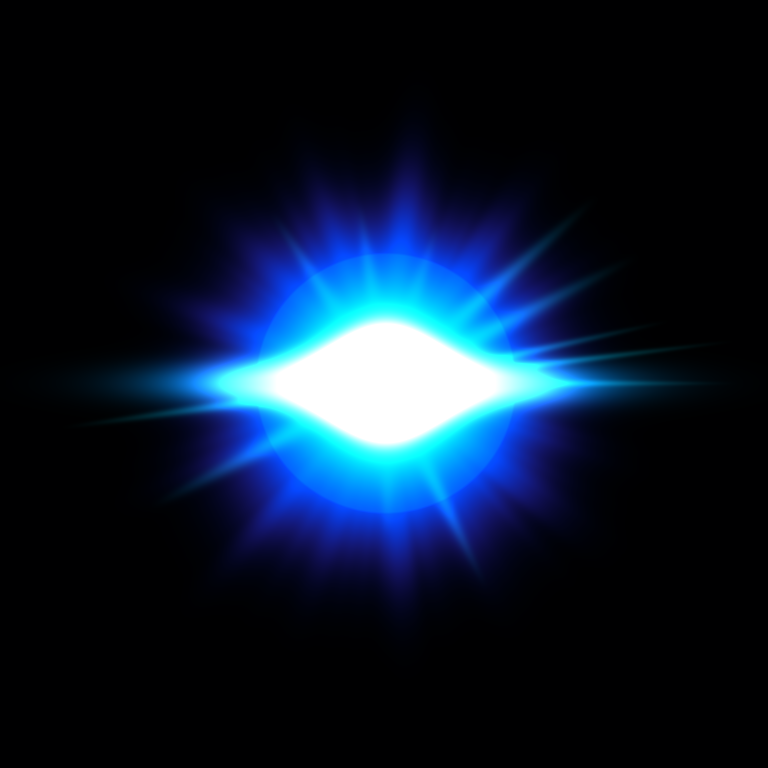
This background is drawn by a WebGL 2 fragment shader. Its source:

```glsl
#version 300 es
precision highp float;
// A blue starburst on black: a white lens-shaped core inside a faint disc,
// a radial halo whose reach varies with angle, a horizontal flare and
// soft tapering streaks. All layers are summed as light, then clamped.

uniform vec2 u_resolution;
out vec4 outColor;

const vec2 CENTER = vec2(0.5026, 0.5008);
const vec3 BACKGROUND = vec3(0.0, 0.0, 0.002);

const float DISC_RADIUS = 0.169;
const vec3 DISC_TINT = vec3(0.0, 0.09, 0.10);

const float CORE_HEIGHT = 0.066;
const float CORE_WIDTH = 0.10;
const float CORE_REACH = 0.182;
const float CORE_SOFTNESS = 0.020;
const float CORE_GAIN = 1.4;
const vec3 RIM_COLOR = vec3(0.0, 0.38, 0.40);

const float BLUE_RADIUS = 0.20;
const float GREEN_RADIUS = 0.137;
const float VIOLET_RADIUS = 0.22;

const float FLARE_LENGTH = 0.20;
const float FLARE_HEIGHT = 0.025;
const vec3 FLARE_COLOR = vec3(0.05, 2.2, 3.6);
const vec3 STREAK_COLOR = vec3(0.02, 0.85, 0.95);

// Broad halo beams: angle in degrees, strength.
const float BEAM_GAIN = 0.13;
const float BEAM_SPREAD = 0.095;
const int BEAM_COUNT = 12;
const vec2 BEAMS[BEAM_COUNT] = vec2[](
    vec2(83.0, 1.4), vec2(109.0, 0.8), vec2(133.0, 0.7), vec2(160.0, 0.9),
    vec2(55.0, 0.9), vec2(30.0, 0.6), vec2(205.0, 0.8), vec2(230.0, 1.1),
    vec2(250.0, 0.6), vec2(274.0, 0.7), vec2(298.0, 0.5), vec2(324.0, 0.8));

// Thin streaks: angle in degrees, length, half width.
const int STREAK_COUNT = 12;
const vec3 STREAKS[STREAK_COUNT] = vec3[](
    vec3(41.5, 0.37, 0.016), vec3(26.8, 0.37, 0.016),
    vec3(12.4, 0.38, 0.008), vec3(6.9, 0.46, 0.007),
    vec3(0.0, 0.46, 0.007), vec3(187.8, 0.43, 0.009),
    vec3(207.8, 0.35, 0.017), vec3(296.0, 0.30, 0.014),
    vec3(123.8, 0.27, 0.015), vec3(98.4, 0.24, 0.015),
    vec3(72.0, 0.22, 0.015), vec3(270.5, 0.20, 0.018));

vec2 direction(float degrees) {
    float a = radians(degrees);
    return vec2(cos(a), sin(a));
}

vec2 hashGradient(vec2 cell) {
    float h = fract(sin(dot(cell, vec2(127.1, 311.7))) * 43758.5);
    return direction(360.0 * h);
}

float gradientNoise(vec2 p) {
    vec2 i = floor(p), f = fract(p);
    vec2 u = f * f * f * (f * (f * 6.0 - 15.0) + 10.0);
    vec2 e = vec2(1.0, 0.0);
    float a = dot(hashGradient(i), f);
    float b = dot(hashGradient(i + e.xy), f - e.xy);
    float c = dot(hashGradient(i + e.yx), f - e.yx);
    float d = dot(hashGradient(i + e.xx), f - e.xx);
    return mix(mix(a, b, u.x), mix(c, d, u.x), u.y);
}

// Scale of the halo radius in the unit direction dir.
float haloReach(vec2 dir) {
    float reach = 0.95 + 0.07 * gradientNoise(dir * 7.0) + 0.03 * gradientNoise(dir * 13.0);
    for (int i = 0; i < BEAM_COUNT; i++) {
        float angle = acos(clamp(dot(dir, direction(BEAMS[i].x)), -1.0, 1.0));
        reach += BEAM_GAIN * BEAMS[i].y * exp(-pow(angle / BEAM_SPREAD, 2.0));
    }
    return reach;
}

vec3 halo(float r) {
    float blue = 1.85 * exp(-pow(r / BLUE_RADIUS, 3.0));
    float green = 1.3 * exp(-pow(r / GREEN_RADIUS, 2.0));
    float violet = 0.075 * exp(-pow((r - VIOLET_RADIUS) / 0.045, 2.0));
    return vec3(violet, green, blue);
}

float streakLight(vec2 p, float r) {
    float light = 0.0;
    for (int i = 0; i < STREAK_COUNT; i++) {
        vec2 dir = direction(STREAKS[i].x);
        float along = dot(p, dir);
        float across = dir.x * p.y - dir.y * p.x;
        float taper = clamp(1.0 - along / STREAKS[i].y, 0.0, 1.0);
        float width = STREAKS[i].z * (0.3 + 0.8 * taper);
        light += step(0.0, along) * pow(taper, 1.4) * exp(-pow(across / width, 2.0));
    }
    return light * smoothstep(0.09, 0.19, r);
}

void main() {
    vec2 p = (gl_FragCoord.xy - 0.5 * u_resolution) / min(u_resolution.x, u_resolution.y);
    p += 0.5 - CENTER;
    float r = length(p);
    vec2 dir = p / max(r, 1e-4);

    // Halo with beams, streaks and the disc
    vec3 color = BACKGROUND + halo(r / mix(1.0, haloReach(dir), smoothstep(0.09, 0.23, r)));
    color += STREAK_COLOR * streakLight(p, r);
    color += DISC_TINT * (1.0 - smoothstep(-0.002, 0.002, r - DISC_RADIUS));

    // Horizontal flare
    color += FLARE_COLOR * exp(-pow(p.x / FLARE_LENGTH, 2.0) - pow(p.y / FLARE_HEIGHT, 2.0));

    // White core with a cyan rim
    float coreEdge = CORE_HEIGHT * exp(-pow(p.x / CORE_WIDTH, 2.0));
    float outside = max(abs(p.y) - coreEdge, 0.0);
    float fade = exp(-pow(abs(p.x) / CORE_REACH, 4.0));
    float white = CORE_GAIN * exp(-pow(outside / CORE_SOFTNESS, 2.0));
    color += fade * (RIM_COLOR * exp(-outside / 0.035) + white);

    outColor = vec4(clamp(color, 0.0, 1.0), 1.0);
}
```
